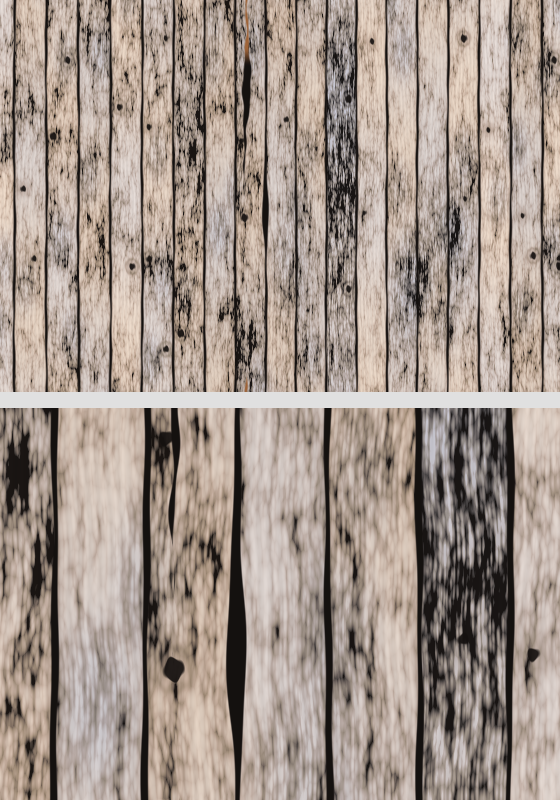
Top, the full canvas; bottom, a detail of the centre.
A Shadertoy shader for this texture:

```glsl
// Weathered, whitewashed wooden planks standing side by side with dark gaps.
// Layered cellular noise, stretched along the grain, sets a wear value that
// runs through a colour ramp; gaps, stains, knots and a split are added to it.

#define PLANKS 18.0
#define PHASE 0.4
#define GAP_HALF_WIDTH 0.034
#define DARK_PLANK 10.0
#define PALE_PLANK 11.0
#define SPLIT_PLANK 7.0
#define WEAR 0.8
#define WEAR_CONTRAST 0.9
#define KNOT_CHANCE 0.27
#define KNOT_SPACING 2.5

// Wear ramp, from clean paint to deep shadow
const vec3 RAMP[6] = vec3[6](
    vec3(0.90, 0.85, 0.81), vec3(0.75, 0.67, 0.62), vec3(0.62, 0.55, 0.48),
    vec3(0.46, 0.40, 0.36), vec3(0.27, 0.24, 0.22), vec3(0.10, 0.08, 0.07));
const vec3 GAP_COLOR = vec3(0.08, 0.065, 0.06);
const vec3 RAW_WOOD = vec3(0.62, 0.39, 0.22);

vec2 hash2(vec2 p) {
    vec3 h = fract(p.xyx * vec3(0.1031, 0.1030, 0.0973));
    h += dot(h, h.yzx + 33.33);
    return fract((h.xx + h.yz) * h.zy);
}

float bell(float x, float width) {
    return exp(-x * x / (width * width));
}

// Distance to the nearest scattered point
float cells(vec2 p) {
    vec2 base = floor(p), f = p - base;
    float nearest = 4.0;
    for (int j = -1; j <= 1; j++)
        for (int i = -1; i <= 1; i++) {
            vec2 o = vec2(i, j);
            vec2 d = o + hash2(base + o) - f;
            nearest = min(nearest, dot(d, d));
        }
    return sqrt(nearest);
}

// Soft elliptical stain
float stain(vec2 uv, vec2 center, vec2 radius) {
    vec2 d = (uv - center) / radius;
    return exp(-dot(d, d));
}

void mainImage(out vec4 fragColor, in vec2 fragCoord) {
    vec2 uv = fragCoord / iResolution.xy;
    float px = PLANKS / iResolution.x;

    // Plank coordinates: one unit is one plank width, spacing drifts slightly
    float u = uv.x * PLANKS - PHASE - 0.09 * (1.0 + cos(6.2832 * (uv.x - 0.33)));
    float v = fragCoord.y * px;
    float id = floor(u), across = u - id;
    vec2 seed = hash2(vec2(id + 40.0, 7.0));
    vec2 q = vec2(u, v + 31.0 * seed.x);
    q.x += 0.04 * sin(q.y * 0.9 + id) + 0.015 * sin(q.y * 3.7);

    // Flaking paint and broad patches
    float flakes = 0.40 * cells(q * vec2(4.0, 1.1)) + 0.33 * cells(q * vec2(9.0, 2.6) + 17.0)
                 + 0.27 * cells(q * vec2(19.0, 6.0) + 53.0);
    float patches = 0.6 * cells(q * vec2(0.7, 0.27) + 5.0) + 0.4 * cells(q * vec2(1.9, 0.6) + 71.0);
    float streaks = cells(q * vec2(24.0, 0.8) + 29.0);
    flakes = (flakes - 0.45) / 0.115;
    patches = (patches - 0.45) / 0.15;
    streaks = (streaks - 0.45) / 0.2;
    float z = 0.70 * flakes + 0.50 * patches + 0.22 * streaks + 0.9 * (seed.y - 0.5);
    if (id == PALE_PLANK) z -= 0.8;
    float wear = WEAR * exp(WEAR_CONTRAST * z);

    // Sooty stains: one whole plank, two large blots, scattered smudges
    float rough = clamp(0.75 + 0.3 * flakes + 0.2 * streaks, 0.1, 1.5);
    float soot = 0.9 * stain(uv, vec2(0.735, 0.28), vec2(0.035, 0.13))
               + 0.6 * stain(uv, vec2(0.80, 0.40), vec2(0.05, 0.16))
               + 0.7 * stain(uv, vec2(0.515, 0.32), vec2(0.03, 0.13))
               + 0.5 * smoothstep(0.36, 0.05, cells(vec2(u, v) * vec2(0.6, 0.27) + 11.0));
    if (id == DARK_PLANK) soot += 0.35 + 0.9 * bell(uv.y - 0.56, 0.32);
    else if (id == PALE_PLANK) soot *= 0.2;
    wear += 2.5 * soot * rough;

    // Knots: at most one in each length of plank, some with a ring
    float row = floor(v / KNOT_SPACING);
    vec2 pick = hash2(vec2(id + 60.0, row + 13.0));
    vec2 place = mix(vec2(0.2), vec2(0.8), hash2(vec2(id + 90.0, row + 31.0)));
    vec2 toKnot = vec2(across, v - row * KNOT_SPACING) - place * vec2(1.0, KNOT_SPACING);
    float knotDist = length(toKnot * vec2(1.0, 0.85)) + 0.012 * sin(5.0 * toKnot.x * 9.0 + v * 11.0);
    float hasKnot = step(pick.x, KNOT_CHANCE);
    float knotRadius = mix(0.05, 0.11, pick.y);
    wear += hasKnot * (0.8 * bell(knotDist - 0.2, 0.04) * step(0.5, pick.y) + 0.9 * bell(knotDist, 0.2));
    float hole = hasKnot * smoothstep(knotRadius + px, knotRadius - px, knotDist);

    // Gaps wander a little, and one opens wide beside the split plank
    float gapId = floor(u + 0.5);
    float wander = 0.014 * sin(v * 0.9 + gapId * 5.0) + 0.008 * sin(v * 4.3 + gapId * 2.0);
    float gapDist = abs(u - gapId + wander);
    float gapWidth = GAP_HALF_WIDTH + 0.012 * sin(v * 2.1 + gapId * 3.0) * sin(v * 0.7 + gapId);
    if (gapId == SPLIT_PLANK + 1.0) gapWidth += 0.07 * bell(uv.y - 0.46, 0.07);
    float gap = smoothstep(gapWidth + px, gapWidth - px, gapDist);
    wear += 0.9 * exp(-gapDist / 0.05);

    // Ramp, faint grain and slow tints
    vec3 color = RAMP[0];
    for (int i = 1; i < 6; i++)
        color = mix(color, RAMP[i], clamp(wear - float(i - 1), 0.0, 1.0));
    color *= 1.0 + 0.025 * sin(q.x * 55.0 + 2.0 * sin(q.y * 0.6)) + 0.05 * (seed.x - 0.5);
    color *= 1.0 + vec3(0.02, 0.0, -0.03) * sin(v * 0.6 + id * 2.4);
    color *= mix(vec3(1.0), vec3(0.92, 0.98, 1.07), clamp(soot, 0.0, 1.0));

    // Split running down from the top, with raw wood showing at its ends
    float splitDist = abs(across - 0.34 - 0.05 * sin(uv.y * 9.0) - 0.02 * sin(v * 5.0));
    float splitWidth = 0.04 * smoothstep(0.49, 0.60, uv.y) + 0.11 * bell(uv.y - 0.78, 0.09)
                     + 0.05 * smoothstep(0.06, 0.0, uv.y) + 0.012 * sin(v * 8.0) - 0.015;
    float split = step(abs(id - SPLIT_PLANK), 0.5) * smoothstep(splitWidth + px, splitWidth - px, splitDist);
    float raw = max(smoothstep(0.83, 0.88, uv.y), smoothstep(0.07, 0.03, uv.y));
    color = mix(color, mix(GAP_COLOR, RAW_WOOD, raw), split);

    color = mix(color, GAP_COLOR, max(gap, 0.92 * hole));
    fragColor = vec4(clamp(color, 0.0, 1.0), 1.0);
}
```
